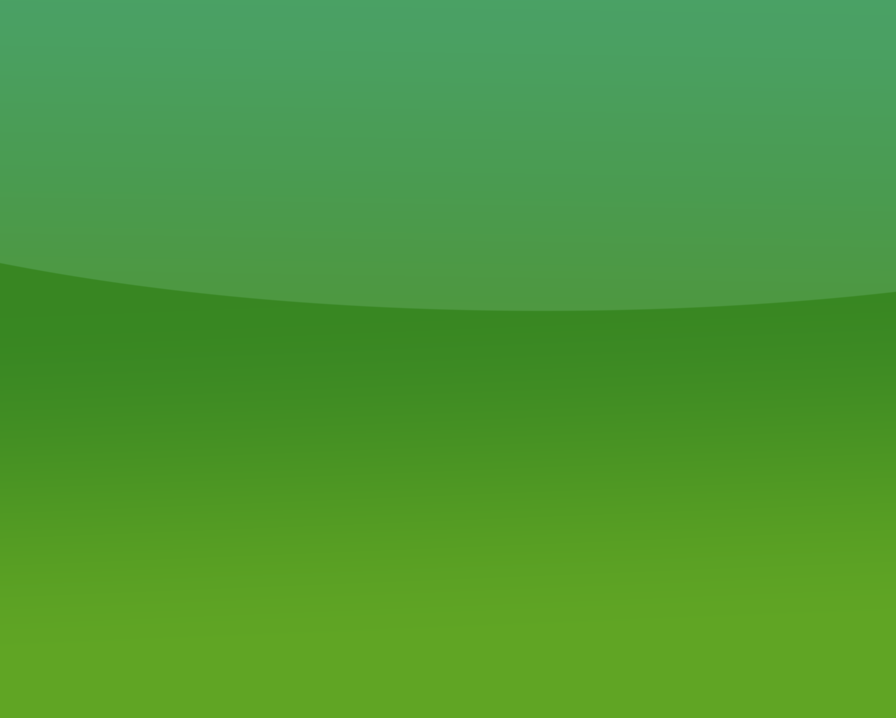
Give the GLSL for this background, as a Shadertoy shader.

```glsl
// Height of the shallow bowl-shaped boundary at horizontal position x
float boundaryHeight(float x) {
    float d2 = (x - 0.605) * (x - 0.605);
    return 0.567 + d2 * (0.162 + 0.055 * d2);
}

// Cool glassy green, bluer toward the top
vec3 upperColor(vec2 uv) {
    float height = uv.y + 0.02 * (uv.x - 0.5);
    vec3 low = vec3(0.305, 0.595, 0.250);
    vec3 middle = vec3(0.290, 0.608, 0.315);
    vec3 high = vec3(0.290, 0.630, 0.395);
    vec3 color = mix(low, middle, smoothstep(0.54, 0.78, height));
    return mix(color, high, smoothstep(0.70, 1.02, height));
}

// Deep green brightening to lime, with slightly tilted bands
vec3 lowerColor(vec2 uv) {
    float height = uv.y - 0.05 * (uv.x - 0.5);
    vec3 deepGreen = vec3(0.218, 0.527, 0.135);
    vec3 lime = vec3(0.378, 0.648, 0.140);
    return mix(deepGreen, lime, 1.0 - smoothstep(0.08, 0.60, height));
}

void mainImage(out vec4 fragColor, in vec2 fragCoord) {
    vec2 uv = fragCoord / iResolution.xy;

    // One-pixel blend across the boundary
    float pixel = 1.0 / iResolution.y;
    float upperMask = smoothstep(-pixel, pixel, uv.y - boundaryHeight(uv.x));

    fragColor = vec4(mix(lowerColor(uv), upperColor(uv), upperMask), 1.0);
}
```
